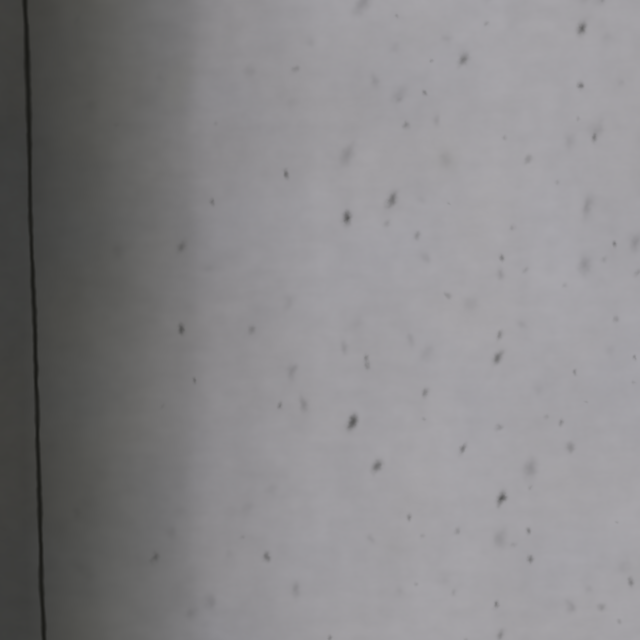
A Shadertoy shader for this texture:

```glsl
const vec3 SHADE_TINT = vec3(1.005, 1.005, 0.975);
const vec3 LIT_TINT = vec3(1.0, 0.990, 1.014);
const vec3 CRACK_COLOR = vec3(0.10, 0.10, 0.09);
const vec3 SPECK_COLOR = vec3(0.27, 0.27, 0.265);
const vec3 STAIN_COLOR = vec3(0.44, 0.44, 0.39);

float hash(vec2 p) {
    vec3 q = fract(vec3(p.xyx) * 0.1031);
    q += dot(q, q.yzx + 33.33);
    return fract((q.x + q.y) * q.z);
}

vec2 hash2(vec2 p) {
    return vec2(hash(p + 17.3), hash(p + 71.9));
}

float noise(vec2 p) {
    vec2 i = floor(p), f = fract(p);
    f = f * f * (3.0 - 2.0 * f);
    float low = mix(hash(i), hash(i + vec2(1, 0)), f.x);
    float high = mix(hash(i + vec2(0, 1)), hash(i + vec2(1, 1)), f.x);
    return mix(low, high, f.y);
}

// Layered noise centred on zero
float fbm(vec2 p) {
    float sum = 0.0, amp = 0.5;
    for (int i = 0; i < 3; i++) {
        sum += amp * (noise(p) - 0.5);
        p = mat2(1.6, 1.2, -1.2, 1.6) * p + 9.7;
        amp *= 0.5;
    }
    return sum;
}

float ramp(float a, float b, float x) {
    return clamp((x - a) / (b - a), 0.0, 1.0);
}

// Shadow on the left rising to an evenly lit wall
float wallTone(float x) {
    float tone = 0.244;
    tone += 0.075 * ramp(0.04, 0.13, x);
    tone += 0.100 * ramp(0.13, 0.23, x);
    tone += 0.078 * ramp(0.23, 0.31, x);
    tone += 0.035 * smoothstep(0.285, 0.345, x);
    tone += 0.078 * ramp(0.31, 0.50, x);
    return tone + 0.026 * ramp(0.48, 0.70, x);
}

// Scattered soft ragged pits, one candidate per grid cell
float specks(vec2 uv, float cells, float radius, float leftShare, float rightShare, float seed) {
    vec2 p = uv * cells;
    vec2 home = floor(p);
    float cover = 0.0;
    for (int j = -1; j <= 1; j++) {
        for (int i = -1; i <= 1; i++) {
            vec2 id = home + vec2(i, j);
            vec2 center = (id + hash2(id + seed)) / cells;
            vec2 rnd = hash2(id + seed + 133.0);
            float share = mix(leftShare, rightShare, smoothstep(0.15, 1.0, center.x));
            float present = step(hash(id + seed + 211.0), share) * step(0.1, center.x);
            vec2 d = uv - center;
            d += radius * 0.9 * vec2(fbm(uv * 0.8 / radius + rnd * 40.0),
                                     fbm(uv * 0.8 / radius + rnd * 70.0 + 5.0));
            d.x -= d.y * (rnd.x - 0.4) * 0.6;
            d.y /= mix(0.9, 1.7, rnd.y);
            float size = radius * mix(0.6, 1.1, rnd.x);
            float body = exp(-2.5 * dot(d, d) / (size * size));
            float strength = mix(0.25, 1.0, rnd.y * rnd.y);
            cover = max(cover, present * body * strength);
        }
    }
    return cover;
}

// Dark joint leaning to the right towards the bottom
float crack(vec2 uv) {
    float center = 0.068 - 0.029 * uv.y + 0.004 * fbm(vec2(uv.y * 14.0, 3.0));
    center += 0.0015 * fbm(vec2(uv.y * 70.0, 6.0));
    float width = 0.0052 + 0.004 * fbm(vec2(uv.y * 40.0, 8.0));
    width += 0.002 * exp(-pow((uv.y - 0.89) / 0.07, 2.0));
    float depth = 0.92 + 0.25 * fbm(vec2(uv.y * 25.0, 12.0));
    return depth * (1.0 - smoothstep(0.0, width + 0.001, abs(uv.x - center)));
}

void mainImage(out vec4 fragColor, in vec2 fragCoord) {
    vec2 uv = fragCoord / iResolution.xy;

    // Base shading with a slightly wavering shadow edge
    float tone = wallTone(uv.x + 0.025 * fbm(uv * vec2(9.0, 5.0)));
    float lit = smoothstep(0.28, 0.56, tone);

    // Broad clouds, vertical drips, horizontal brush marks and fine grain
    float grain = 0.026 * fbm(uv * 6.0);
    grain += 0.020 * fbm(uv * vec2(26.0, 8.0) + 20.0);
    grain += 0.018 * fbm(uv * vec2(22.0, 70.0) + 40.0);
    grain += 0.024 * fbm(uv * 50.0 + 60.0);
    tone += grain * mix(0.6, 1.0, lit);
    vec3 color = tone * mix(SHADE_TINT, LIT_TINT, lit);
    color += vec3(0.008, 0.002, -0.010) * fbm(uv * 8.0 + 80.0);

    // Wide stains, faint smudges and small pits
    float stain = specks(uv, 5.0, 0.040, 0.04, 0.16, 5.0);
    float smudge = specks(uv, 13.0, 0.015, 0.22, 0.42, 31.0);
    float pit = specks(uv, 14.0, 0.0095, 0.08, 0.26, 57.0);
    float dust = specks(uv, 28.0, 0.0065, 0.02, 0.13, 93.0);
    color = mix(color, min(color, STAIN_COLOR), 0.22 * stain);
    color = mix(color, color * 0.80, 0.65 * smudge);
    color = mix(color, min(color, SPECK_COLOR), 0.80 * pit);
    color = mix(color, min(color, SPECK_COLOR), 0.45 * dust);

    color = mix(color, CRACK_COLOR, clamp(crack(uv), 0.0, 1.0));
    fragColor = vec4(color, 1.0);
}
```
